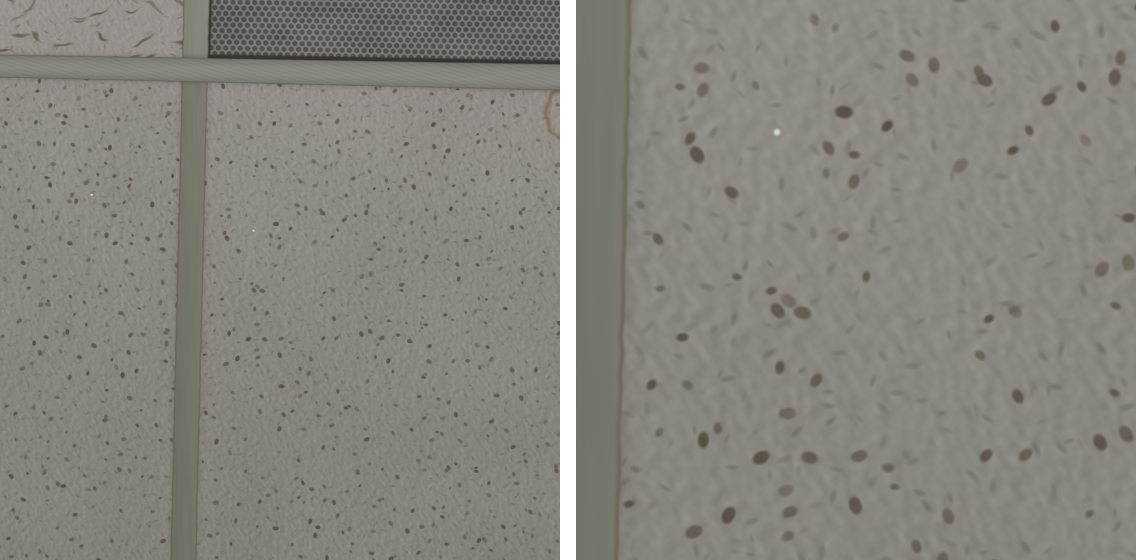
Left, the full canvas; right, a detail of the centre.
This texture is drawn by a Shadertoy shader. Its source:

```glsl
// Suspended ceiling: pitted mineral tiles between two painted metal rails,
// a fissured tile at the upper left and a perforated vent at the upper right.
// Pits and fissures are jittered ellipses on a grid; the vent is a hex lattice.

float hash(vec2 p) {
    vec3 q = fract(p.xyx * vec3(0.1031, 0.1030, 0.0973));
    q += dot(q, q.yzx + 33.33);
    return fract((q.x + q.y) * q.z);
}

float noise(vec2 p) {
    vec2 i = floor(p), f = fract(p);
    f = f * f * (3.0 - 2.0 * f);
    return mix(mix(hash(i), hash(i + vec2(1, 0)), f.x),
               mix(hash(i + vec2(0, 1)), hash(i + vec2(1, 1)), f.x), f.y);
}

// Coverage below a signed distance, never sharper than the pixel grid
float fill(float d, float blur) {
    float w = max(blur, 0.8 / iResolution.y);
    return smoothstep(w, -w, d);
}

// Scattered ellipses; size holds half length and half width, turn the angle spread
float marks(vec2 p, float cells, float density, vec2 size, float turn) {
    float cover = 0.0;
    vec2 home = floor(p * cells);
    for (int y = -1; y <= 1; y++)
    for (int x = -1; x <= 1; x++) {
        vec2 id = home + vec2(x, y);
        if (hash(id + cells) > density) continue;
        vec2 d = p - (id + vec2(hash(id + 17.3), hash(id + 41.7))) / cells;
        float a = turn * (hash(id + 73.1) - 0.5);
        d = mat2(cos(a), -sin(a), sin(a), cos(a)) * d;
        vec2 r = size * mix(0.6, 1.25, hash(id + 97.9));
        float dist = (length(d / r) - 1.0) * r.y;
        cover = max(cover, fill(dist, 0.0012) * mix(0.4, 1.0, hash(id + 121.3)));
    }
    return cover;
}

// Tile ground: light from above, soft mottling and a raised grain
vec3 tileGround(vec2 p) {
    vec3 c = mix(vec3(0.515, 0.515, 0.475), vec3(0.575, 0.555, 0.535),
                 smoothstep(0.0, 0.95, p.y + 0.12 * (p.x - 0.5)));
    vec2 g = mat2(0.8, -0.6, 0.6, 0.8) * p * vec2(210.0, 150.0);
    float relief = noise(g) - noise(g + vec2(0.5, -0.5));
    return c + 0.045 * relief + 0.02 * (noise(p * 9.0) - 0.5)
             + 0.02 * (noise(p * 330.0) - 0.5);
}

vec3 pittedTile(vec2 p) {
    vec3 c = tileGround(p);
    c = mix(c, vec3(0.40, 0.38, 0.34), 0.55 * marks(p, 62.0, 0.55, vec2(0.0035, 0.0015), 6.28));
    c = mix(c, vec3(0.31, 0.27, 0.23), 0.85 * marks(p + 3.0, 37.0, 0.62, vec2(0.0043, 0.0030), 6.28));
    // Ochre water stain at the right margin
    vec2 s = (p - vec2(1.005, 0.797)) / vec2(0.029, 0.042);
    float rim = length(s) - 1.0 + 0.3 * (noise(p * 60.0) - 0.5);
    c = mix(c, vec3(0.49, 0.40, 0.28), 0.75 * exp(-rim * rim * 90.0));
    // Two bright glints
    float glint = min(length(p - vec2(0.164, 0.652)), length(p - vec2(0.453, 0.588)));
    return mix(c, vec3(0.82, 0.85, 0.82), fill(glint - 0.0018, 0.0012));
}

vec3 fissuredTile(vec2 p) {
    vec2 w = p + 0.012 * (vec2(noise(p * 55.0), noise(p * 55.0 + 31.0)) - 0.5);
    vec3 c = tileGround(p) + 0.015;
    c = mix(c, vec3(0.42, 0.39, 0.35), 0.6 * marks(w, 55.0, 0.4, vec2(0.005, 0.0017), 3.0));
    return mix(c, vec3(0.33, 0.29, 0.25), 0.85 * marks(w + 5.0, 27.0, 0.65, vec2(0.017, 0.0024), 1.5));
}

// Perforated sheet; side and base are distances from its left and lower edges
vec3 vent(vec2 p, float side, float base) {
    vec2 pitch = vec2(0.0130, 0.0205);
    vec2 q = vec2(p.x, p.y + 0.02 * p.x) / pitch;
    vec2 a = (fract(q) - 0.5) * pitch;
    vec2 b = (fract(q + 0.5) - 0.5) * pitch;
    float hole = min(length(a), length(b)) - 0.0046;
    vec3 c = mix(vec3(0.49, 0.48, 0.47), vec3(0.32, 0.31, 0.305), fill(hole, 0.0016));
    c += 0.05 * (noise(p * vec2(24.0, 60.0)) - 0.5);
    return mix(c, vec3(0.23, 0.22, 0.21), fill(min(side - 0.004, base - 0.007), 0.002));
}

void mainImage(out vec4 fragColor, in vec2 fragCoord) {
    vec2 p = fragCoord / iResolution.xy;

    // Signed offsets from the slightly skewed rails, and their half widths
    float across = p.x - (0.3275 + 0.0235 * p.y);
    float above = p.y - (0.882 - 0.020 * p.x);
    float halfV = 0.0230, halfH = 0.0203 + 0.003 * p.x;

    // Panels
    vec3 c = above < 0.0 ? pittedTile(p)
           : across < 0.0 ? fissuredTile(p)
           : vent(p, across - halfV, above - halfH);

    // Vertical rail with a contact shadow and rusty margins
    float dV = abs(across) - halfV + 0.0012 * (noise(p * vec2(9.0, 90.0)) - 0.5);
    c *= 1.0 - 0.10 * exp(-max(dV, 0.0) * 260.0);
    vec3 railV = mix(vec3(0.435, 0.445, 0.395), vec3(0.475, 0.48, 0.43), p.y);
    railV += 0.045 * smoothstep(0.0, 0.04, above) + 0.6 * across;
    railV += 0.018 * (noise(p * vec2(260.0, 14.0)) - 0.5);
    railV = mix(railV, vec3(0.38, 0.34, 0.29), 0.6 * smoothstep(-0.004, 0.0, dV));
    c = mix(c, railV, fill(dV, 0.0012));

    // Horizontal rail on top, faintly ribbed, lighter along its middle
    float dH = abs(above) - halfH;
    c *= 1.0 - 0.16 * exp(-max(dH, 0.0) * 300.0);
    vec3 railH = mix(vec3(0.47, 0.475, 0.44), vec3(0.53, 0.53, 0.49), smoothstep(0.0, -0.017, dH));
    railH += 0.010 * sin(900.0 * above + 260.0 * p.x) + 0.015 * (noise(p * vec2(30.0, 240.0)) - 0.5);
    railH = mix(railH, vec3(0.36, 0.34, 0.32), 0.6 * smoothstep(-0.003, 0.0, dH));
    c = mix(c, railH, fill(dH, 0.0012));

    fragColor = vec4(c, 1.0);
}
```
